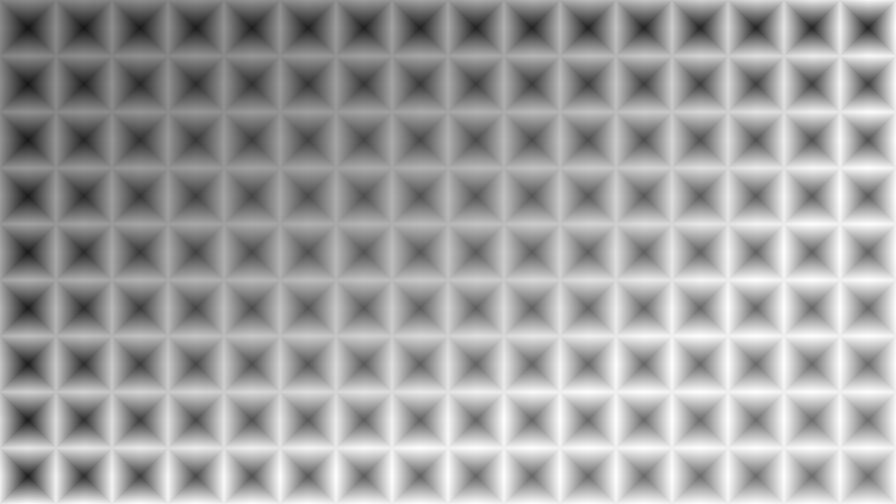
Give the GLSL for this pattern, as a Shadertoy shader.

```glsl
const vec2 GRID = vec2(16.0, 9.0);   // cells across and down
const float PIT_MIN = 0.06;          // pit grey along the top and left borders
const float PIT_RANGE = 0.38;        // extra pit grey far from those borders
const float PIT_RATE = 4.0;          // how fast the pits lighten
const float RIM_MIN = 0.55;          // rim grey at the top left
const float RIM_RANGE = 0.45;        // extra rim grey away from that corner
const float CREASE = 0.08;           // darkening along the cell diagonals

// Grey at the centre of a cell; stays dark next to the top and left borders
float pitTone(vec2 fromTopLeft) {
    vec2 lift = 1.0 - exp(-PIT_RATE * fromTopLeft);
    return PIT_MIN + PIT_RANGE * lift.x * lift.y;
}

// Grey at the edge of a cell; lightens radially away from the top left
float rimTone(vec2 fromTopLeft) {
    return RIM_MIN + RIM_RANGE * min(dot(fromTopLeft, fromTopLeft), 1.0);
}

// Square pyramid: 0 at the cell centre, 1 at the middle of each edge
float pyramid(vec2 cell) {
    vec2 fold = abs(2.0 * fract(cell) - 1.0);
    return max(fold.x, fold.y) - CREASE * min(fold.x, fold.y);
}

void mainImage(out vec4 fragColor, in vec2 fragCoord) {
    vec2 uv = fragCoord / iResolution.xy;
    vec2 fromTopLeft = vec2(uv.x, 1.0 - uv.y);

    // Blend from pit to rim up the slopes of each cell
    float height = pyramid(uv * GRID);
    float grey = mix(pitTone(fromTopLeft), rimTone(fromTopLeft), height);
    fragColor = vec4(vec3(grey), 1.0);
}
```
